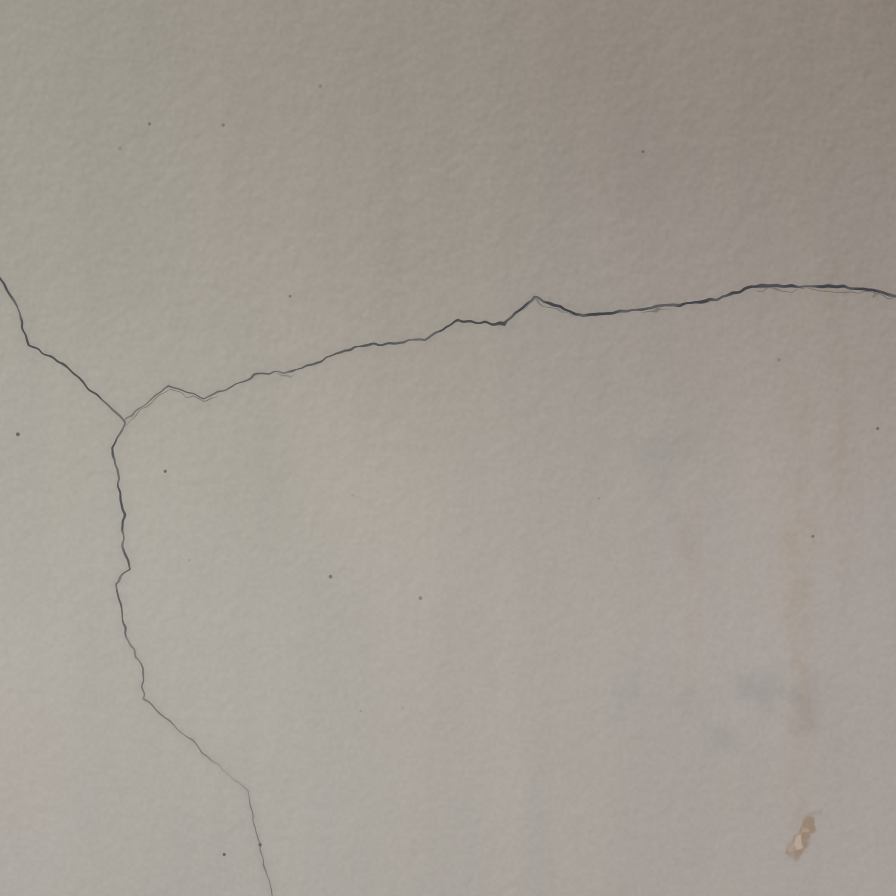
A Shadertoy shader for this texture:

```glsl
// Weathered painted plaster with a forked hairline crack.
// Soft colour gradients carry streaks, stains and lit relief from value noise;
// the crack is the distance to two polylines, roughened by a fine noise warp.

const vec2 fallingCrack[17] = vec2[17](
    vec2(-.002, .692), vec2(.018, .659), vec2(.031, .616), vec2(.070, .594),
    vec2(.141, .529), vec2(.126, .500), vec2(.138, .427), vec2(.138, .385),
    vec2(.145, .366), vec2(.129, .349), vec2(.141, .290), vec2(.159, .255),
    vec2(.160, .221), vec2(.215, .172), vec2(.276, .117), vec2(.289, .056),
    vec2(.305, -.002));

const vec2 risingCrack[17] = vec2[17](
    vec2(.141, .532), vec2(.188, .570), vec2(.227, .555), vec2(.289, .583),
    vec2(.328, .586), vec2(.397, .613), vec2(.475, .622), vec2(.512, .642),
    vec2(.563, .638), vec2(.596, .668), vec2(.651, .647), vec2(.723, .656),
    vec2(.789, .664), vec2(.840, .680), vec2(.918, .681), vec2(.964, .678),
    vec2(1.002, .668));

float hash(vec2 p) {
    vec3 q = fract(p.xyx * .1031);
    q += dot(q, q.yzx + 33.33);
    return fract((q.x + q.y) * q.z);
}

float noise(vec2 p) {
    vec2 i = floor(p), f = fract(p);
    f = f * f * (3.0 - 2.0 * f);
    return mix(mix(hash(i), hash(i + vec2(1, 0)), f.x),
               mix(hash(i + vec2(0, 1)), hash(i + 1.0), f.x), f.y);
}

float fbm(vec2 p) {
    float sum = 0.0, amp = .5;
    for (int i = 0; i < 4; i++) {
        sum += amp * noise(p);
        p = mat2(1.6, 1.2, -1.2, 1.6) * p + 17.3;
        amp *= .5;
    }
    return sum;
}

float segment(vec2 p, vec2 a, vec2 b) {
    vec2 ab = b - a;
    return length(p - a - ab * clamp(dot(p - a, ab) / dot(ab, ab), 0.0, 1.0));
}

float polyline(vec2 p, vec2 points[17]) {
    float d = 1.0;
    for (int i = 0; i < 16; i++) d = min(d, segment(p, points[i], points[i + 1]));
    return d;
}

float stroke(float d, float halfWidth, float pixel) {
    return 1.0 - smoothstep(halfWidth - .6 * pixel, halfWidth + .7 * pixel, d);
}

// Soft elliptical patch
float patchAt(vec2 p, vec2 centre, vec2 radius) {
    vec2 q = (p - centre) / radius;
    return exp(-dot(q, q));
}

// Rotated octaves hide the noise lattice
float relief(vec2 p) {
    mat2 turn = mat2(.8, .6, -.6, .8);
    return .7 * noise(turn * p * 85.0) + .6 * noise(p * turn * 165.0 + 9.0);
}

void mainImage(out vec4 fragColor, in vec2 fragCoord) {
    vec2 uv = fragCoord / iResolution.xy;
    float pixel = 1.0 / min(iResolution.x, iResolution.y);

    // Paint: darker and browner towards the upper right
    vec3 lower = mix(vec3(.672, .660, .630), vec3(.650, .618, .595), uv.x);
    vec3 upper = mix(vec3(.618, .600, .560), vec3(.545, .507, .475), uv.x);
    vec3 col = mix(lower, upper, smoothstep(.25, 1.05, uv.y));
    col += vec3(.018, .016, .008) * patchAt(uv, vec2(.27, .45), vec2(.38, .3));
    col += vec3(.014, .000, .006) * patchAt(uv, vec2(0.0, .14), vec2(.09, .12));

    // Vertical streaks and cloudy fading
    float streak = fbm(uv * vec2(30.0, 4.0) + 3.0) - .47;
    float cloud = fbm(uv * 7.0 + 21.0) - .47;
    col += streak * vec3(.020, .017, .013) + cloud * vec3(.018, .018, .020);

    // Bluish patches and ochre water stains
    float mottle = smoothstep(.3, .7, fbm(uv * 30.0));
    float blue = patchAt(uv, vec2(.84, .21), vec2(.07, .045))
               + patchAt(uv, vec2(.70, .20), vec2(.025, .03))
               + .4 * patchAt(uv, vec2(.74, .47), vec2(.05, .09));
    col -= vec3(.050, .036, .022) * blue * mottle;
    vec2 stainUv = uv + .04 * vec2(fbm(uv * 25.0) - .5, 0.0);
    float stain = patchAt(stainUv, vec2(.89, .34), vec2(.015, .22))
                + .6 * patchAt(stainUv, vec2(.94, .50), vec2(.012, .11))
                + .5 * patchAt(stainUv, vec2(.77, .36), vec2(.012, .14))
                + .6 * patchAt(stainUv, vec2(.925, .68), vec2(.006, .06));
    col -= vec3(.010, .023, .038) * stain * (.3 + mottle);

    // Slanted rusty scrape with pale flakes
    vec2 scrape = mat2(.87, .50, -.50, .87) * (uv - vec2(.897, .066));
    float ragged = .018 * (fbm(uv * 80.0) - .47);
    float rust = patchAt(scrape + ragged, vec2(0), vec2(.011, .035));
    col = mix(col, vec3(.56, .47, .39), .65 * smoothstep(.3, .65, rust));
    col += .12 * smoothstep(.4, .8, rust) * smoothstep(.55, .75, noise(uv * 110.0));

    // Raking light over the rough surface
    float slope = relief(uv + vec2(-.0020, .0026)) - relief(uv);
    col -= slope * mix(.019, .034, smoothstep(.1, .9, uv.y));
    col += .017 * (noise(uv * 290.0) - .5);

    // Sparse specks of varied size and darkness
    vec2 cell = floor(uv * 26.0);
    vec2 spot = .2 + .6 * vec2(hash(cell + 5.0), hash(cell + 71.0));
    float speckDist = length(fract(uv * 26.0) - spot) / 26.0;
    float speckTone = .4 * hash(cell + 13.0) * step(.95, hash(cell + 31.0));
    col *= 1.0 - speckTone * stroke(speckDist, .0012 + .001 * hash(cell + 47.0), pixel);

    // Main crack: fine, uneven, fading down and towards the fork
    vec2 warp = vec2(noise(uv * 120.0), noise(uv * 120.0 + 40.0)) - .5;
    vec2 p = uv + .0035 * warp;
    float rise = polyline(p, risingCrack);
    float fall = polyline(p, fallingCrack);
    float strength = smoothstep(.15, .7, uv.x);
    float uneven = mix(.65, 1.0, smoothstep(.2, .6, noise(uv * 60.0 + 7.0)));
    float fading = mix(.45, .85, smoothstep(.15, .45, uv.y))
                 * (1.0 - .75 * patchAt(uv, vec2(.255, .135), vec2(.025)));
    float crack = max(stroke(rise, mix(.0007, .0015, strength), pixel) * mix(.62, 1.0, strength),
                      stroke(fall, mix(.0006, .0011, smoothstep(.1, .4, uv.y)), pixel) * fading);
    crack *= uneven;

    // Thin broken strands beside the rising crack
    float strand = polyline(p + vec2(0.0, .004 + .006 * warp.x), risingCrack);
    crack = max(crack, .4 * stroke(strand, .0005, pixel) * smoothstep(.6, .75, noise(uv * 22.0)));
    col *= 1.0 - .05 * exp(-min(rise, fall) / .004);
    col = mix(col, vec3(.22, .23, .25), .9 * crack);

    fragColor = vec4(col, 1.0);
}
```
